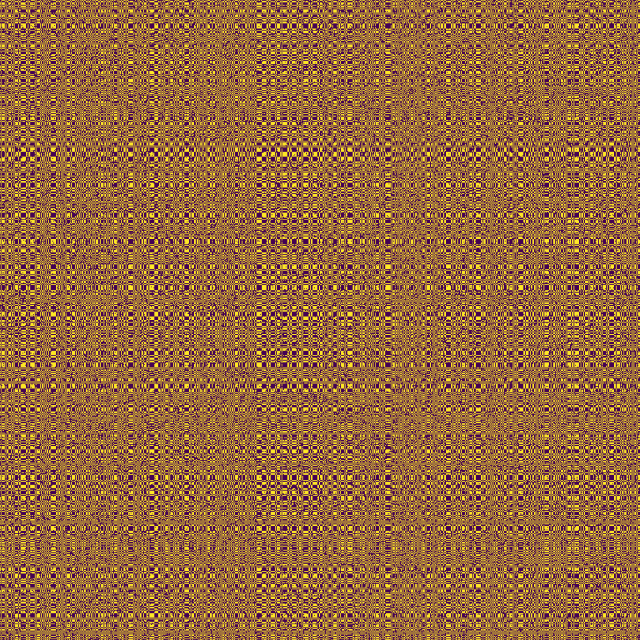
Write a WebGL 2 fragment shader that draws this pattern.

```glsl
#version 300 es
precision highp float;
// Draws a dense two-colour plaid check woven from two layered-sine thread signals.

uniform vec2 u_resolution;
out vec4 fragColor;

const vec3 PURPLE = vec3(0.267, 0.005, 0.329);
const vec3 YELLOW = vec3(0.993, 0.906, 0.144);

const float THREADS = 768.0;       // threads across the canvas
const float WIDTH_WOBBLE = 0.3;    // uneven thread widths, in threads
const float WOBBLE_COUNT = 41.0;   // width wobbles across the canvas
const float SPECKLE = 0.10;        // share of yellow cells turned purple
const float BAND_SPACING = 0.254;  // centre to first coarse band
const float BAND_CHIRP = 1.255;    // crowds the bands towards the edges
const float COARSE_MEAN = 0.62;    // average share of the coarse weave
const float BAND_DEPTH = 0.26;     // strength of the wide bands
const float RIB_DEPTH = 0.24;      // strength of the narrow ribs
const float RIB_COUNT = 27.0;      // narrow ribs across the canvas
const vec3 COARSE_STEPS = vec3(0.51, 1.73, 2.47); // radians per thread
const vec3 COARSE_WEIGHTS = vec3(1.15, 1.0, 1.0);
const vec2 FINE_STEPS = vec2(2.29, 2.63);
const float WARP_PHASE = 0.6;      // keeps columns and rows distinct
const float WEFT_PHASE = 2.9;
const int SAMPLES = 6;             // per axis, for smooth cell edges

const float TAU = 6.2831853;

float cellHash(vec2 cell) {
    vec3 p = fract(cell.xyx * vec3(0.1031, 0.1030, 0.0973));
    p += dot(p, p.yzx + 33.33);
    return fract((p.x + p.y) * p.z);
}

// Number of the thread that covers each coordinate
vec2 threadIndex(vec2 uv) {
    return floor(uv * THREADS + WIDTH_WOBBLE * sin(TAU * WOBBLE_COUNT * uv));
}

// Share of coarse weave: wide bands mirrored about the centre, plus ribs
float coarseShare(float position, float phase) {
    float band = pow(abs(position - 0.5) / BAND_SPACING, BAND_CHIRP);
    float rib = sin(TAU * RIB_COUNT * position + phase);
    return clamp(COARSE_MEAN + BAND_DEPTH * cos(TAU * band) + RIB_DEPTH * rib, 0.0, 1.0);
}

// Colour side of a thread: -1 or +1
float threadSide(float thread, float phase) {
    vec3 coarse = sin(COARSE_STEPS * thread + phase * vec3(1.0, 2.3, 3.7));
    vec2 fine = sin(FINE_STEPS * thread + phase * vec2(1.9, 0.7));
    float share = coarseShare((thread + 0.5) / THREADS, phase);
    float signal = mix(fine.x + fine.y, dot(coarse, COARSE_WEIGHTS), share);
    return signal < 0.0 ? -1.0 : 1.0;
}

void main() {
    // Sample the columns and rows that cross this pixel
    vec2 threads[SAMPLES];
    vec2 sides[SAMPLES];
    vec2 corner = gl_FragCoord.xy - 0.5;
    for (int i = 0; i < SAMPLES; i++) {
        vec2 uv = (corner + (float(i) + 0.5) / float(SAMPLES)) / u_resolution;
        threads[i] = threadIndex(uv);
        sides[i] = vec2(threadSide(threads[i].x, WARP_PHASE),
                        threadSide(threads[i].y, WEFT_PHASE));
    }

    // Cells where both sides agree are yellow, but for a few speckles
    float coverage = 0.0;
    for (int i = 0; i < SAMPLES; i++) {
        for (int j = 0; j < SAMPLES; j++) {
            float agree = step(0.0, sides[i].x * sides[j].y);
            vec2 cell = vec2(threads[i].x, threads[j].y);
            coverage += agree * step(SPECKLE, cellHash(cell));
        }
    }
    coverage /= float(SAMPLES * SAMPLES);

    fragColor = vec4(mix(PURPLE, YELLOW, coverage), 1.0);
}
```
